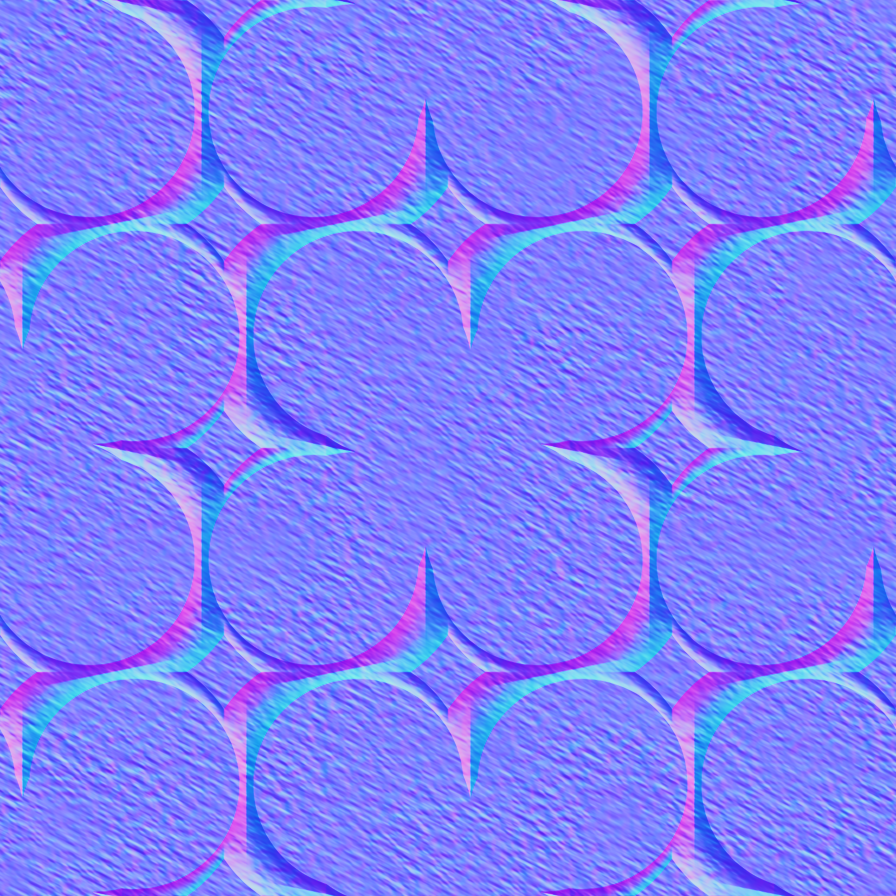
Give the GLSL for this texture map, as a Shadertoy shader.

```glsl
// Tangent-space normal map of raised quatrefoil tiles, two by two, parted by rounded grooves
// with flat star-shaped pockets. A height field is built from distances to staggered circles
// plus wrapped, diagonally streaked plaster grain, then differentiated into a normal.

const float LOBES = 4.0;          // circles across the canvas, two per quatrefoil
const float LOBE_RADIUS = 0.47;   // in units of the circle spacing
const float ROW_STAGGER = 0.1;    // sideways shift of alternate rows
const float STAR_RADIUS = 0.60;   // arcs that bound the pocket floors
const float GROOVE_SLOPE = 1.45;

float hash(vec2 p) {
    vec3 q = fract(vec3(p.xyx) * 0.1031);
    q += dot(q, q.yzx + 33.33);
    return fract((q.x + q.y) * q.z);
}

// Value noise that repeats after a whole number of cells.
float wrappedNoise(vec2 p, vec2 period) {
    vec2 cell = floor(p), f = p - cell;
    f = f * f * f * (f * (f * 6.0 - 15.0) + 10.0);
    vec2 a = mod(cell, period), b = mod(cell + 1.0, period);
    return mix(mix(hash(a), hash(vec2(b.x, a.y)), f.x),
               mix(hash(vec2(a.x, b.y)), hash(b), f.x), f.y);
}

// Distance to the nearest circle of the staggered rows.
float lobeDistance(vec2 p) {
    float nearest = 10.0;
    for (float i = -1.0; i <= 1.0; i++) {
        float row = floor(p.y) + i;
        float shift = ROW_STAGGER * (1.0 - 2.0 * mod(row, 2.0));
        vec2 offset = vec2(fract(p.x - shift) - 0.5, p.y - row - 0.5);
        nearest = min(nearest, length(offset));
    }
    return nearest - LOBE_RADIUS;
}

// Four lobes joined at the middle, leaving pointed cusps between them.
float quatrefoilDistance(vec2 p) {
    float fromCentre = length(mod(p + 1.0, 2.0) - 1.0);
    float tapered = lobeDistance(p) - 0.36 * max(0.0, 0.545 - fromCentre);
    return min(tapered, fromCentre - 0.3);
}

// Groove between the quatrefoil rim and the star-shaped pocket floor.
float grooveDepth(vec2 p) {
    float rim = max(quatrefoilDistance(p), 0.0);
    float pocket = max(STAR_RADIUS - length(fract(p) - 0.5), 0.0);
    return GROOVE_SLOPE * rim * pocket / max(rim + pocket, 0.0001);
}

// Streaks falling to the right, with finer grain, in uneven patches.
float plaster(vec2 uv) {
    vec2 streak = vec2(uv.x, uv.x + 2.0 * uv.y);
    vec2 coarse = vec2(76.0, 84.0), fine = vec2(139.0, 151.0);
    float patches = mix(0.5, 1.35, wrappedNoise(uv * 13.0, vec2(13.0)));
    float grain = 0.0085 * wrappedNoise(streak * coarse, coarse)
                + 0.0045 * wrappedNoise(streak * fine, fine)
                + 0.0050 * wrappedNoise(uv * 117.0, vec2(117.0));
    return grain * patches;
}

float height(vec2 p) {
    return plaster(fract(p / LOBES)) - grooveDepth(p);
}

vec2 slope(vec2 p, float e) {
    return vec2(height(p + vec2(e, 0.0)) - height(p - vec2(e, 0.0)),
                height(p + vec2(0.0, e)) - height(p - vec2(0.0, e))) / (2.0 * e);
}

void mainImage(out vec4 fragColor, in vec2 fragCoord) {
    vec2 p = LOBES * fragCoord / iResolution.xy;
    float sampleStep = max(0.004, 2.0 / iResolution.y);
    vec2 s = slope(p, sampleStep);

    // Encode the tilt in red and green; blue drops gently on steep walls.
    vec2 tilt = -s / sqrt(1.0 + dot(s, s));
    vec3 flatColour = vec3(0.5, 0.5, 1.0);
    fragColor = vec4(flatColour + vec3(0.5 * tilt, -0.1 * dot(tilt, tilt)), 1.0);
}
```
